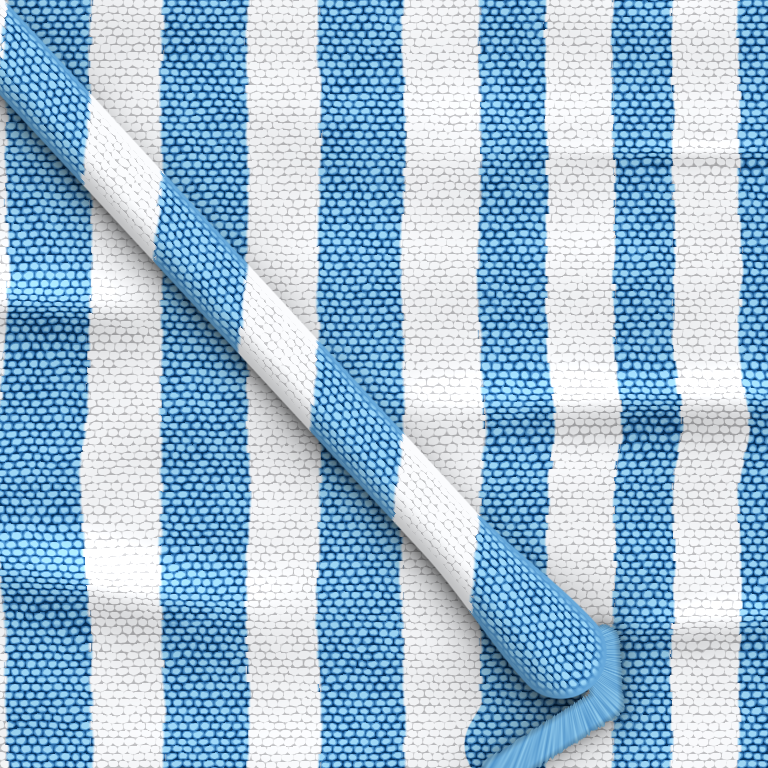
This texture is drawn by a WebGL 1 fragment shader. Its source:

```glsl
precision highp float;
uniform vec2 u_resolution;

const vec3 WHITE = vec3(0.955, 0.96, 0.968);
const vec3 GREY = vec3(0.69, 0.69, 0.70);
const vec3 SKY = vec3(0.61, 0.83, 0.95);
const vec3 MID_BLUE = vec3(0.33, 0.59, 0.80);
const vec3 DENIM = vec3(0.13, 0.38, 0.62);
const vec3 NAVY = vec3(0.03, 0.20, 0.37);

const vec2 STITCHES = vec2(72.0, 100.0);
const float WIDE_PITCH = 0.203;
const float NARROW_PITCH = 0.164;
const float FIRST_STRIPE = 0.065;
const float PITCH_CHANGE = 0.673;
const vec2 ROLL_START = vec2(0.0, 0.941);
const vec2 ROLL_END = vec2(0.73, 0.15);
const float ROLL_RADIUS = 0.044;
const float END_RADIUS = 0.060;
const vec2 HEM_TOP = vec2(0.785, 0.165);
const vec2 HEM_CORNER = vec2(0.79, 0.085);
const vec2 HEM_TAIL = vec2(0.65, -0.005);
const float HEM_RADIUS = 0.022;
const vec2 FLAP_END = vec2(0.66, 0.03);
const float FLAP_RADIUS = 0.055;

float hash(vec2 p) {
  return fract(sin(dot(p, vec2(127.1, 311.7))) * 43758.5);
}

float cornerSlope(vec2 cell, vec2 f) {
  float a = 6.2832 * hash(cell);
  return dot(vec2(cos(a), sin(a)), f);
}

float gradientNoise(vec2 p) {
  vec2 i = floor(p), f = fract(p), e = vec2(1.0, 0.0);
  vec2 w = f * f * f * (f * (f * 6.0 - 15.0) + 10.0);
  float low = mix(cornerSlope(i, f), cornerSlope(i + e, f - e), w.x);
  float high = mix(cornerSlope(i + e.yx, f - e.yx), cornerSlope(i + 1.0, f - 1.0), w.x);
  return mix(low, high, w.y);
}

float segmentDistance(vec2 p, vec2 a, vec2 b) {
  vec2 ab = b - a;
  return length(p - a - ab * clamp(dot(p - a, ab) / dot(ab, ab), 0.0, 1.0));
}

float bell(float x) { return exp(-x * x); }

// Crease lit above its line and shaded below it
float crease(vec2 p, vec2 centre, float slope, float thickness, float reach) {
  vec2 d = p - centre;
  float across = (d.y - slope * d.x) / thickness;
  return 2.3 * across * bell(across) * bell(d.x / reach);
}

// Rounded stitch height in x, random value per stitch in y
vec2 stitch(vec2 p) {
  vec2 q = p * STITCHES + 0.3 * gradientNoise(p * 30.0);
  q.x += 0.5 * mod(floor(q.y), 2.0);
  vec2 f = fract(q) - 0.5;
  float random = hash(floor(q));
  float height = 1.0 - smoothstep(0.15, 0.66, length(f));
  height += 0.3 * f.y + 0.22 * (random - 0.5) + 0.3 * gradientNoise(p * 210.0);
  return vec2(clamp(height, 0.0, 1.0), random);
}

// Blue stripes, narrower towards the right
float stripes(float x) {
  float phase = x < PITCH_CHANGE ? (x - PITCH_CHANGE) / WIDE_PITCH
                                 : (x - PITCH_CHANGE) / NARROW_PITCH;
  phase += floor((PITCH_CHANGE - FIRST_STRIPE) / WIDE_PITCH + 0.5);
  float halfWidth = mix(0.27, 0.235, smoothstep(0.5, 0.65, x));
  float d = abs(fract(phase + 0.5) - 0.5);
  return 1.0 - smoothstep(halfWidth - 0.012, halfWidth + 0.012, d);
}

vec3 yarn(float height, float blue) {
  vec3 blueYarn = mix(NAVY, DENIM, smoothstep(0.0, 0.25, height));
  blueYarn = mix(blueYarn, MID_BLUE, smoothstep(0.2, 0.5, height));
  blueYarn = mix(blueYarn, SKY, smoothstep(0.48, 0.88, height));
  return mix(mix(GREY, WHITE, smoothstep(-0.12, 0.42, height)), blueYarn, blue);
}

void main() {
  vec2 p = gl_FragCoord.xy / u_resolution;
  float pixel = 1.0 / min(u_resolution.x, u_resolution.y);

  // Rolled edge in its own coordinates
  float len = length(ROLL_END - ROLL_START);
  vec2 dir = (ROLL_END - ROLL_START) / len;
  vec2 fromStart = p - ROLL_START;
  float along = dot(fromStart, dir);
  float radius = mix(ROLL_RADIUS, END_RADIUS, smoothstep(0.8 * len, len, along));
  float across = dot(fromStart, vec2(-dir.y, dir.x)) / radius;
  float rollD = length(vec2(across, max(along - len, 0.0) / radius));
  float onRoll = 1.0 - smoothstep(1.0 - pixel / radius, 1.0 + pixel / radius, rollD);

  // Flat cloth: creases pull the stripes and change the light
  float pull = 0.013 * bell((p.y - 0.45) / 0.06) * smoothstep(0.5, 0.75, p.x)
             - 0.017 * bell((p.y - 0.36) / 0.13) * (1.0 - smoothstep(0.05, 0.3, p.x))
             + 0.006 * gradientNoise(p * vec2(3.0, 7.0));
  float folds = crease(p, vec2(0.85, 0.473), 0.02, 0.035, 0.30)
              + crease(p, vec2(0.04, 0.60), -0.05, 0.035, 0.14)
              + crease(p, vec2(0.12, 0.235), -0.15, 0.045, 0.17)
              + 0.7 * crease(p, vec2(0.92, 0.185), 0.08, 0.028, 0.20)
              + 0.5 * crease(p, vec2(0.90, 0.80), 0.0, 0.014, 0.18);
  folds += 0.5 * gradientNoise(p * vec2(4.0, 11.0));
  vec2 flat_ = stitch(p + vec2(-pull, 0.006 * folds));
  float blue = stripes(p.x - pull + 0.005 * (flat_.y - 0.5));
  float flapD = segmentDistance(p, ROLL_END, FLAP_END);
  blue = max(blue, 1.0 - smoothstep(FLAP_RADIUS - pixel, FLAP_RADIUS + pixel, flapD));
  vec3 color = yarn(flat_.x + 0.14 * folds, blue) * (1.0 + 0.13 * folds);

  // Shadows beside the roll and the hem
  float below = 1.0 - smoothstep(-0.6, 0.5, across);
  color *= 1.0 - mix(0.14, 0.58, below) * exp(-2.2 * max(rollD - 1.0, 0.0));
  float hemD = min(segmentDistance(p, HEM_TOP, HEM_CORNER),
                   segmentDistance(p, HEM_CORNER, HEM_TAIL));
  color *= 1.0 - 0.3 * exp(-max(hemD - HEM_RADIUS, 0.0) * 70.0);

  // Fringed hem with combed threads
  vec2 spoke = p - ROLL_END;
  float threads = gradientNoise(vec2(atan(spoke.y, spoke.x) * 38.0, length(spoke) * 14.0));
  float frayed = HEM_RADIUS + 0.004 * threads;
  vec3 hemColor = mix(MID_BLUE, SKY, clamp(0.4 + 0.8 * threads, 0.0, 1.0));
  hemColor *= 1.0 - 0.2 * smoothstep(0.6, 1.0, hemD / HEM_RADIUS);
  color = mix(color, hemColor, 1.0 - smoothstep(frayed - pixel, frayed + pixel, hemD));

  // Roll: stitches wrap round it and blur towards its rims
  vec2 wrapped = stitch(vec2(along, asin(clamp(across, -1.0, 1.0)) * radius));
  float rim = smoothstep(0.65, 0.98, rollD);
  float rollX = p.x + 0.006 * (1.0 - across) + 0.005 * (wrapped.y - 0.5);
  float rollBlue = max(stripes(rollX), step(PITCH_CHANGE, p.x));
  float light = 1.03 - 0.24 * (1.0 - smoothstep(-1.0, -0.2, across));
  vec3 rollColor = yarn(mix(wrapped.x + 0.06, 0.6, rim), rollBlue) * light;
  color = mix(color, rollColor, onRoll);

  gl_FragColor = vec4(clamp(color, 0.0, 1.0), 1.0);
}
```
